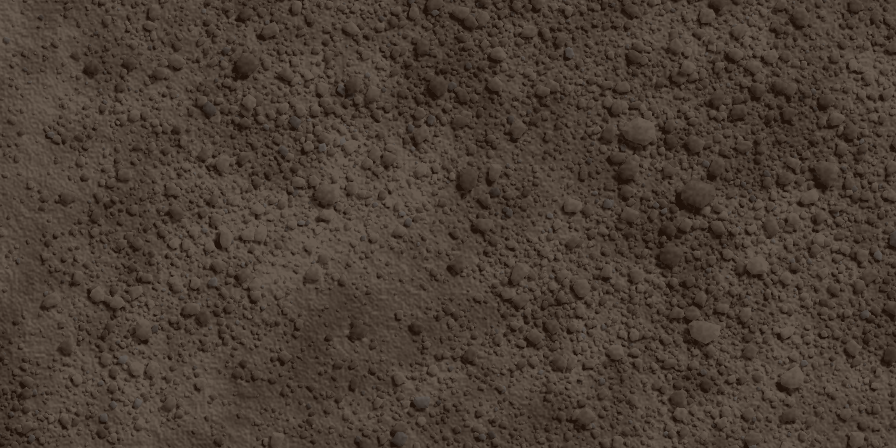
Reproduce this texture procedurally as a Shadertoy shader.

```glsl
// Dry brown soil strewn with grit, pebbles and a few larger angular stones.

const vec3 DEEP_SHADE = vec3(0.12, 0.07, 0.04);
const vec3 SUNLIT_SAND = vec3(0.352, 0.303, 0.262);
const vec3 GREY_TINT = vec3(0.93, 1.01, 1.12);
const vec2 TO_LIGHT = vec2(0.64, 0.77);
const float MEAN_TONE = 0.66;
const float CONTRAST = 1.38;

float hash(vec2 p) {
    return fract(sin(dot(p, vec2(127.1, 311.7))) * 43758.5);
}

float noise(vec2 p) {
    vec2 i = floor(p), f = fract(p);
    f = f * f * (3.0 - 2.0 * f);
    float bottom = mix(hash(i), hash(i + vec2(1, 0)), f.x);
    float top = mix(hash(i + vec2(0, 1)), hash(i + vec2(1, 1)), f.x);
    return mix(bottom, top, f.y);
}

float fbm(vec2 p) {
    float sum = 0.0, amp = 0.5;
    for (int i = 0; i < 4; i++) {
        sum += amp * noise(p);
        p = mat2(1.6, 1.2, -1.2, 1.6) * p + 7.3;
        amp *= 0.5;
    }
    return sum;
}

vec2 rotate(vec2 p, float a) {
    return mat2(cos(a), sin(a), -sin(a), cos(a)) * p;
}

// Gravel gathers in broad patches, more towards the right.
float gravelDensity(vec2 p) {
    return clamp(0.58 + 1.8 * (fbm(p * 3.2 + 4.0) - 0.47) + 0.12 * (p.x - 1.0), 0.15, 1.0);
}

// Irregular, elongated polygon: x = signed distance, yz = facing of the nearest side.
vec3 stoneShape(vec2 q, float radius, vec2 id) {
    float turn = 6.283 * hash(id + 3.1);
    vec3 shape = vec3(-1.0, 0.0, 0.0);
    for (int i = 0; i < 6; i++) {
        float k = float(i);
        float bend = 1.047 * k + 0.7 * hash(id + k * 1.7);
        vec2 facing = vec2(cos(turn + bend), sin(turn + bend));
        float reach = radius * mix(0.72, 1.08, hash(id + k * 2.3 + 9.0));
        reach *= mix(0.68, 1.0, abs(cos(bend)));
        float d = dot(q, facing) - reach;
        if (d > shape.x) shape = vec3(d, facing);
    }
    shape.x = mix(shape.x, length(q) - radius * 0.9, 0.12);
    return shape;
}

// Lays one size of stones, with their shadows, over the ground.
// ground: x = tone, y = greyness
vec2 layStones(vec2 ground, vec2 p, float cell, float cover, float turn, float seed) {
    vec2 g = rotate(p, turn) / cell;
    vec2 light = rotate(TO_LIGHT, turn);
    float blur = 0.55 / (iResolution.y * cell);
    float nearest = 1.0, shadow = 0.0;
    vec2 stone = ground;
    for (int y = -1; y <= 1; y++) {
        for (int x = -1; x <= 1; x++) {
            vec2 cellId = floor(g) + vec2(x, y);
            vec2 id = cellId + seed;
            vec2 place = rotate(cellId * cell, -turn);
            if (hash(id) > cover * gravelDensity(place)) continue;
            vec2 jitter = vec2(hash(id + 11.3), hash(id + 27.9));
            vec2 q = g - cellId - mix(vec2(0.12), vec2(0.88), jitter);
            float size = hash(id + 41.7);
            float radius = mix(0.26, 0.62, size * size);
            vec3 shape = stoneShape(q, radius, id);

            vec2 shadowPoint = q + light * radius * 0.55;
            float shadowDist = stoneShape(shadowPoint, radius, id).x;
            shadow = max(shadow, 1.0 - smoothstep(-0.06 - blur, 0.05 + blur, shadowDist));

            if (shape.x < nearest) {
                nearest = shape.x;
                float bevel = smoothstep(-0.55, -0.05, shape.x / radius);
                float slope = 0.6 * bevel * dot(shape.yz, light) + 0.5 * dot(q / radius, light);
                float rough = noise(p * 140.0 + id) - 0.5;
                float lit = 0.73 + 0.27 * clamp(slope, -1.0, 0.9) + 0.2 * rough;
                lit += 0.26 * (hash(id + 63.1) - 0.5);
                stone = vec2(lit, step(0.95, hash(id + 77.7)));
            }
        }
    }
    ground.x -= 0.5 * shadow;
    return mix(ground, stone, 1.0 - smoothstep(-blur, blur, nearest));
}

// Fine sand, lit as a bumpy surface.
float sandTone(vec2 p) {
    float fine = noise(p * 170.0) - noise(p * 170.0 + TO_LIGHT * 0.6);
    float coarse = fbm(p * 38.0) - fbm(p * 38.0 + TO_LIGHT * 0.35);
    return 0.79 + 0.36 * fine + 0.5 * coarse;
}

void mainImage(out vec4 fragColor, in vec2 fragCoord) {
    vec2 p = fragCoord / iResolution.y;

    // Ground first, then grit to stones in rising size.
    vec2 ground = vec2(sandTone(p), 0.0);
    ground = layStones(ground, p, 0.012, 0.75, 0.5, 5.0);
    ground = layStones(ground, p, 0.021, 0.66, 1.1, 131.0);
    ground = layStones(ground, p, 0.036, 0.48, 0.3, 277.0);
    ground = layStones(ground, p, 0.064, 0.17, 0.8, 419.0);

    // Broad light and dark areas, then a trace of grain.
    float broad = 0.5 * (fbm(p * 4.0 + 19.0) - 0.47) + 0.35 * (noise(p * 13.0) - 0.5);
    float grain = noise(p * 256.0 + 31.0) - 0.5;
    float tone = MEAN_TONE + CONTRAST * (ground.x + 0.02 - MEAN_TONE) + broad + 0.12 * grain;

    // Tone to colour.
    vec3 color = mix(DEEP_SHADE, SUNLIT_SAND, clamp(tone, 0.0, 1.2));
    color *= mix(vec3(1.0), GREY_TINT, 0.7 * ground.y);
    fragColor = vec4(color, 1.0);
}
```
